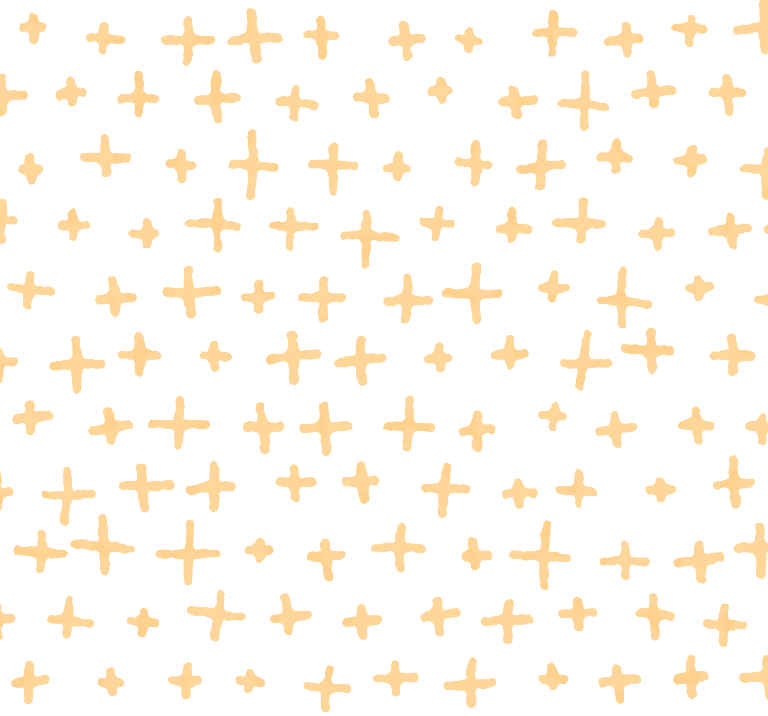
Reproduce this pattern procedurally as a Shadertoy shader.

```glsl
const vec3 PAPER = vec3(1.0);
const vec3 APRICOT = vec3(1.0, 0.84, 0.60);
const vec3 DEEP_APRICOT = vec3(1.0, 0.82, 0.56);
const vec2 CELL = vec2(0.102, 1.0 / 11.0);
const float HALF_PI = 1.5707963;

vec2 hash22(vec2 p) {
    vec3 q = fract(p.xyx * vec3(0.1031, 0.1030, 0.0973));
    q += dot(q, q.yzx + 33.33);
    return fract((q.xx + q.yz) * q.zy);
}

float gradientDot(vec2 corner, vec2 offset) {
    return dot(hash22(corner + 51.7) * 2.0 - 1.0, offset);
}

float gradientNoise(vec2 p) {
    vec2 i = floor(p), f = fract(p);
    vec2 u = f * f * f * (f * (f * 6.0 - 15.0) + 10.0);
    vec2 e = vec2(1.0, 0.0);
    float low = mix(gradientDot(i, f), gradientDot(i + e.xy, f - e.xy), u.x);
    float high = mix(gradientDot(i + e.yx, f - e.yx), gradientDot(i + e.xx, f - e.xx), u.x);
    return mix(low, high, u.y);
}

float smoothMin(float a, float b, float k) {
    float h = max(k - abs(a - b), 0.0) / k;
    return min(a, b) - 0.25 * h * h * k;
}

// Brush arm from the origin, slightly thinner at its tip
float armDistance(vec2 p, vec2 tip, float radius) {
    float t = clamp(dot(p, tip) / dot(tip, tip), 0.0, 1.0);
    return length(p - tip * t) - radius * mix(1.06, 0.92, t);
}

// Four uneven arms fused around a soft centre
float crossDistance(vec2 p, vec2 id) {
    vec2 look = hash22(id + 7.3);
    float size = mix(0.019, 0.043, look.x);
    float radius = mix(0.0060, 0.0071, look.y);
    float tilt = (look.y - 0.5) * 0.16;
    float d = length(p) - radius * 1.15;
    for (int i = 0; i < 4; i++) {
        float k = float(i);
        vec2 vary = hash22(id + vec2(19.1, 31.7) * (k + 1.0));
        float angle = k * HALF_PI + tilt + (vary.x - 0.5) * 0.22;
        float reach = size * mix(0.8, 1.2, vary.y) - radius;
        d = smoothMin(d, armDistance(p, reach * vec2(cos(angle), sin(angle)), radius), 0.005);
    }
    return d;
}

// Jittered rows of crosses, every second row shifted sideways
float crossField(vec2 p) {
    float d = 1.0;
    float baseRow = floor(p.y / CELL.y);
    for (int j = -1; j <= 1; j++) {
        float row = baseRow + float(j);
        float shift = 0.5 * mod(row, 2.0);
        float baseColumn = floor(p.x / CELL.x - shift);
        for (int i = -1; i <= 1; i++) {
            vec2 id = vec2(baseColumn + float(i), row);
            vec2 jitter = (hash22(id + 3.1) - 0.5) * vec2(0.022, 0.021);
            vec2 center = (id + vec2(0.5 + shift, 0.5)) * CELL + jitter;
            d = min(d, crossDistance(p - center, id));
        }
    }
    return d;
}

void mainImage(out vec4 fragColor, in vec2 fragCoord) {
    vec2 p = fragCoord / iResolution.y;
    float pixel = 1.0 / iResolution.y;

    // Ragged outline
    float wobble = 0.0036 * gradientNoise(p * 65.0) + 0.0018 * gradientNoise(p * 140.0);
    float d = crossField(p) + wobble;

    // Faint tonal drift inside the paint
    float tone = smoothstep(0.10, 0.22, gradientNoise(p * 28.0 + 9.0));
    vec3 paint = mix(APRICOT, DEEP_APRICOT, tone);

    float coverage = 1.0 - smoothstep(-0.5 * pixel, 0.5 * pixel, d);
    fragColor = vec4(mix(PAPER, paint, coverage), 1.0);
}
```
